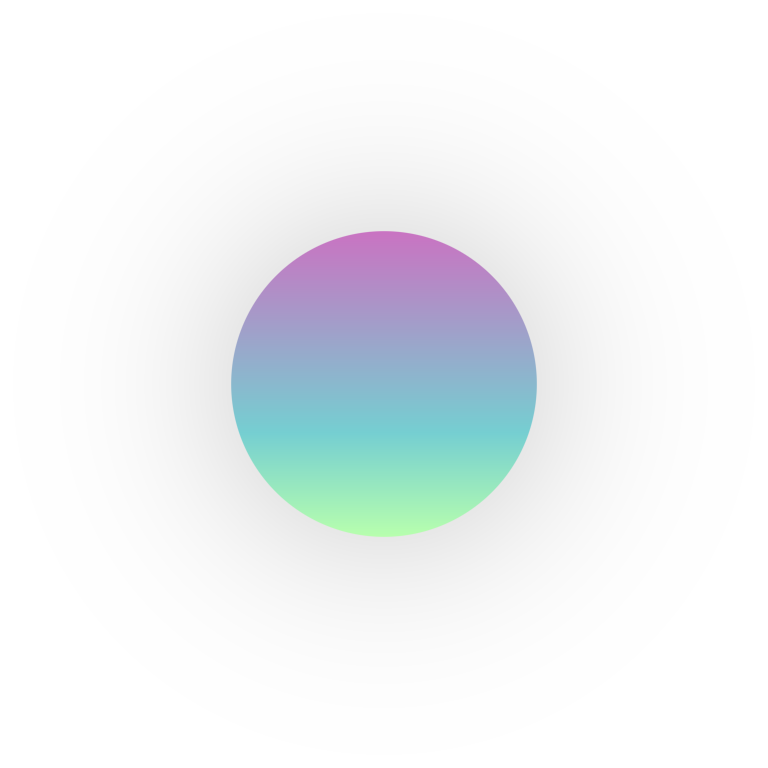
This background is drawn by a Shadertoy shader. Its source:

```glsl
// A disc with a three-colour vertical gradient on a white ground.
// A circle distance function cuts the smooth edge, and a Gaussian
// falloff around the same centre lays a soft grey shadow behind it.

const vec3 PAPER  = vec3(1.0);
const vec3 ORCHID = vec3(0.79, 0.45, 0.76);
const vec3 AQUA   = vec3(0.46, 0.81, 0.82);
const vec3 LIME   = vec3(0.72, 1.00, 0.68);

const float DISC_RADIUS     = 0.199;
const float AQUA_STOP       = 0.66;
const float SHADOW_STRENGTH = 0.205;
const float SHADOW_SPREAD   = 0.224;

float circleDistance(vec2 p, float radius) {
    return length(p) - radius;
}

// Shadow darkness, fading with distance from the centre
float softShadow(vec2 p, float spread, float strength) {
    return strength * exp(-dot(p, p) / (spread * spread));
}

// Linear ramp through three colours, with the middle one at "stop"
vec3 threeStopRamp(float t, float stop, vec3 first, vec3 middle, vec3 last) {
    vec3 upper = mix(first, middle, clamp(t / stop, 0.0, 1.0));
    return mix(upper, last, clamp((t - stop) / (1.0 - stop), 0.0, 1.0));
}

void mainImage(out vec4 fragColor, in vec2 fragCoord) {
    // Centred coordinates in units of the shorter canvas side
    float side = min(iResolution.x, iResolution.y);
    vec2 p = (fragCoord - 0.5 * iResolution.xy) / side;
    float pixel = 1.0 / side;

    // Ground and shadow
    vec3 color = PAPER * (1.0 - softShadow(p, SHADOW_SPREAD, SHADOW_STRENGTH));

    // Disc, graded from its top to its bottom
    float t = 0.5 - 0.5 * p.y / DISC_RADIUS;
    vec3 disc = threeStopRamp(t, AQUA_STOP, ORCHID, AQUA, LIME);
    float edge = circleDistance(p, DISC_RADIUS);
    color = mix(disc, color, smoothstep(-0.75 * pixel, 0.75 * pixel, edge));

    fragColor = vec4(color, 1.0);
}
```
